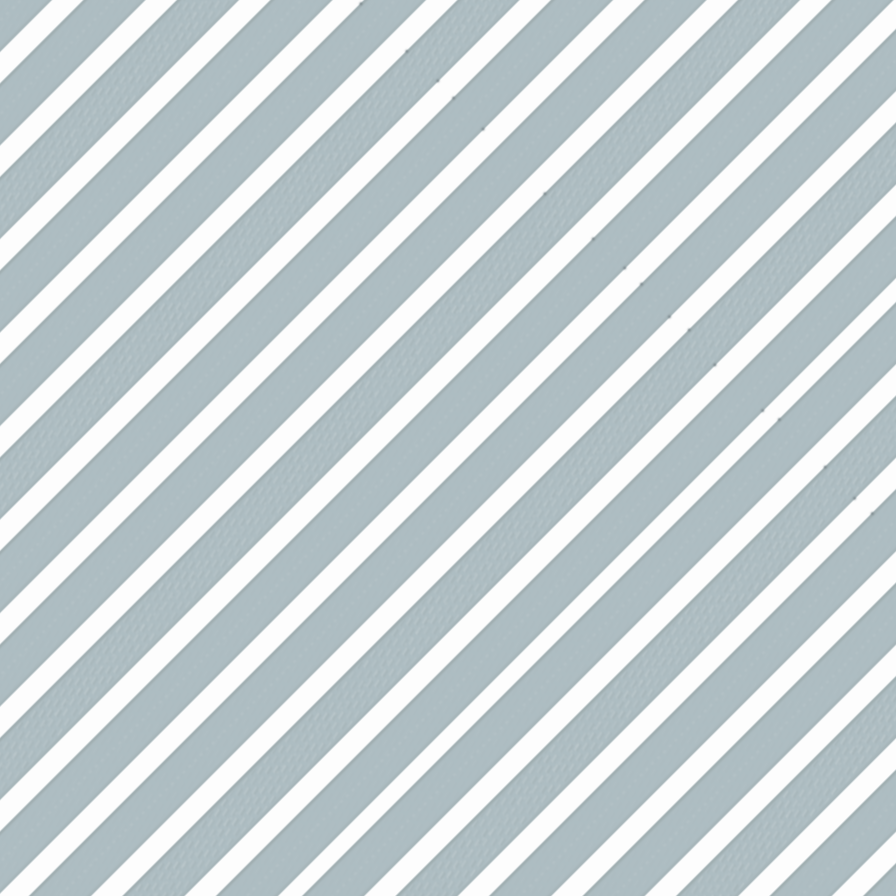
Write a WebGL 2 fragment shader that draws this pattern.

```glsl
#version 300 es
precision highp float;

uniform vec2 u_resolution;
out vec4 fragColor;

const vec3 WHITE = vec3(0.992);
const vec3 BLUE_GREY = vec3(0.68, 0.74, 0.76);
const vec3 DARK_GREY = vec3(0.63, 0.685, 0.695);
const vec3 PALE_GREY = vec3(0.77, 0.81, 0.82);
const vec3 SPECK_GREY = vec3(0.46, 0.51, 0.53);

// Distances across the stripes are measured as x plus depth from the top.
const float PERIOD = 0.10436;
const float FIRST_CENTRE = 0.0755;
const float HALF_WIDTH = 0.0174;
const float SEAM_ACROSS = 1.3236;
const float SEAM_CUT = 0.0082;
const float SEAM_ALONG = 0.396;

float hash(vec2 p) {
    vec3 q = fract(vec3(p.xyx) * 0.1031);
    q += dot(q, q.yzx + 33.33);
    return fract((q.x + q.y) * q.z);
}

float band(float dist, float halfWidth, float soft) {
    return 1.0 - smoothstep(halfWidth - soft, halfWidth + soft, abs(dist));
}

float bell(float dist, float width) {
    float k = dist / width;
    return exp(-k * k);
}

// Broken slanted dashes; x runs along the stripe, y across it.
float dashes(vec2 p, vec2 size) {
    p.y += 0.22 * p.x;
    float row = floor(p.y / size.y);
    float x = p.x / size.x + 0.5 * row;
    float strength = 0.4 + 0.6 * hash(vec2(floor(x) + 60.0, row + 20.0));
    float dash = band(fract(x) - 0.5, 0.32, 0.12);
    float line = band(fract(p.y / size.y) - 0.5, 0.2, 0.2);
    return strength * dash * line;
}

// Small marks where the lengthwise seam crosses the stripe edges.
float specks(float along, float edge, float id, float size) {
    float jitter = (hash(vec2(id, 7.0)) - 0.5) * 0.012;
    float present = step(0.4, hash(vec2(id, 19.0)));
    vec2 offset = vec2(along - SEAM_ALONG - jitter, edge);
    return present * bell(length(offset), size);
}

void main() {
    vec2 uv = gl_FragCoord.xy / u_resolution;
    float soft = max(1.3 / min(u_resolution.x, u_resolution.y), 0.0018);
    float across = uv.x + 1.0 - uv.y;
    float along = uv.x + uv.y - 1.0;

    // One stripe is narrowed where the repeat joins.
    across += SEAM_CUT * step(SEAM_ACROSS, across);

    float phase = (across - FIRST_CENTRE) / PERIOD;
    float id = floor(phase + 0.5);
    float dist = (phase - id) * PERIOD;
    float edge = abs(dist) - HALF_WIDTH;

    // Every third grey band carries a stronger grain.
    float grainy = band(mod(floor(phase), 3.0) - 1.0, 0.5, 0.1);
    float grain = dashes(vec2(along, across), vec2(0.019, 0.0105));
    float shade = dashes(vec2(along + 0.008, across + 0.005), vec2(0.019, 0.0105));
    float inside = smoothstep(0.003, 0.009, edge);
    float grainAmount = inside * mix(0.06, 0.38, grainy);
    vec3 grey = mix(BLUE_GREY, PALE_GREY, grain * grainAmount);
    grey = mix(grey, DARK_GREY, shade * grainAmount);

    // Fine dotted line down the middle of each grey band.
    float middle = bell(abs(dist) - 0.5 * PERIOD, 0.0025);
    float dots = band(fract(along / 0.013) - 0.5, 0.2, 0.15);
    grey = mix(grey, PALE_GREY, 0.2 * middle * dots);

    // Darker rims, heavier below each white stripe.
    float rim = bell(edge - 0.0025, 0.0027);
    grey = mix(grey, DARK_GREY, rim * mix(0.5, 0.95, step(0.0, dist)));

    vec3 color = mix(grey, WHITE, band(dist, HALF_WIDTH, soft));
    float side = step(0.0, dist);
    float marks = specks(along, edge - 0.001, id * 2.0 + side, 0.0028);
    color = mix(color, SPECK_GREY, 0.65 * marks);

    fragColor = vec4(color, 1.0);
}
```
